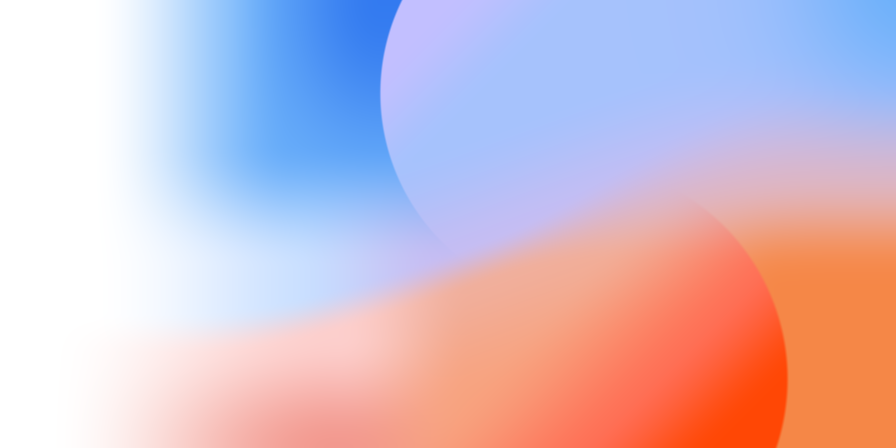
Reproduce this background procedurally as a WebGL 1 fragment shader.

```glsl
precision highp float;
uniform vec2 u_resolution;

const vec3 WHITE = vec3(1.0);
const vec3 SKY = vec3(0.42, 0.69, 0.98);
const vec3 DEEP_BLUE = vec3(0.20, 0.48, 0.94);
const vec3 PALE_BLUE = vec3(0.78, 0.87, 1.0);
const vec3 MAUVE = vec3(0.78, 0.74, 0.95);
const vec3 LILAC = vec3(0.76, 0.75, 1.0);
const vec3 PERIWINKLE = vec3(0.65, 0.76, 0.99);
const vec3 BLUSH = vec3(0.99, 0.81, 0.80);
const vec3 SALMON = vec3(0.95, 0.60, 0.56);
const vec3 PEACH = vec3(0.94, 0.69, 0.62);
const vec3 APRICOT = vec3(0.97, 0.64, 0.50);
const vec3 ORANGE = vec3(0.96, 0.53, 0.28);
const vec3 CORAL = vec3(1.0, 0.42, 0.32);
const vec3 RED = vec3(1.0, 0.28, 0.02);

// Falls from one to zero between two values
float fall(float from, float to, float v) {
  return 1.0 - smoothstep(from, to, v);
}

float discMask(vec2 p, vec2 center, float radius, float soft) {
  return fall(-soft, soft, length(p - center) - radius);
}

float glow(vec2 p, vec2 center, float size) {
  vec2 q = (p - center) / size;
  return exp(-dot(q, q));
}

// Height of the soft border between cool and warm
float horizon(float x) {
  return 0.255 + 0.355 * smoothstep(0.4, 1.85, x);
}

// Blue field that pales to the left and downward
vec3 skyColor(vec2 p) {
  vec3 sky = mix(WHITE, SKY, smoothstep(0.2, 0.65, p.x));
  float deep = smoothstep(0.5, 0.85, p.x) * smoothstep(0.5, 1.0, p.y);
  sky = mix(sky, DEEP_BLUE, deep);
  vec3 haze = mix(WHITE, PALE_BLUE, smoothstep(0.2, 0.75, p.x));
  haze = mix(haze, MAUVE, smoothstep(0.65, 1.0, p.x));
  return mix(sky, haze, fall(0.4, 0.68, p.y));
}

// Pale veil filling the upper disc and the right side
vec3 veilColor(vec2 p, float height) {
  vec3 veil = mix(PERIWINKLE, LILAC, fall(0.0, 0.3, p.x - p.y));
  veil = mix(veil, MAUVE, fall(0.0, 0.3, height));
  return mix(veil, SKY, glow(p, vec2(2.05, 1.05), 0.28));
}

// Pink to apricot field, fading to white on the left
vec3 warmColor(vec2 p, float height) {
  vec3 pink = mix(BLUSH, SALMON, fall(0.0, 0.25, p.y));
  pink = mix(WHITE, pink, smoothstep(0.1, 0.75, p.x));
  vec3 amber = mix(APRICOT, PEACH, smoothstep(-0.3, 0.0, height));
  return mix(pink, amber, smoothstep(0.75, 1.05, p.x));
}

// Red ramp toward the lower right of the warm disc
vec3 emberColor(vec3 base, vec2 p) {
  float slope = p.x - p.y;
  vec3 ember = mix(base, CORAL, smoothstep(0.9, 1.4, slope));
  return mix(ember, RED, smoothstep(1.3, 1.6, slope));
}

void main() {
  vec2 p = gl_FragCoord.xy / u_resolution.y;
  float soft = max(0.003, 1.0 / u_resolution.y);
  float height = p.y - horizon(p.x);

  // Cool half with the upper disc
  float veil = discMask(p, vec2(1.318, 0.792), 0.469, soft);
  veil = max(veil, smoothstep(1.3, 1.5, p.x));
  vec3 cool = mix(skyColor(p), veilColor(p, height), veil);

  // Warm half with the lower disc
  vec3 base = warmColor(p, height);
  float orange = smoothstep(1.4, 1.75, p.x) * fall(-0.25, 0.0, height);
  vec3 warm = mix(base, ORANGE, orange);
  float ember = discMask(p, vec2(1.276, 0.154), 0.482, soft * 1.5);
  warm = mix(warm, emberColor(base, p), ember);

  // The border widens toward the right
  float blur = mix(0.05, 0.21, smoothstep(1.1, 1.8, p.x));
  vec3 color = mix(cool, warm, fall(-blur, blur, height));
  gl_FragColor = vec4(color, 1.0);
}
```
